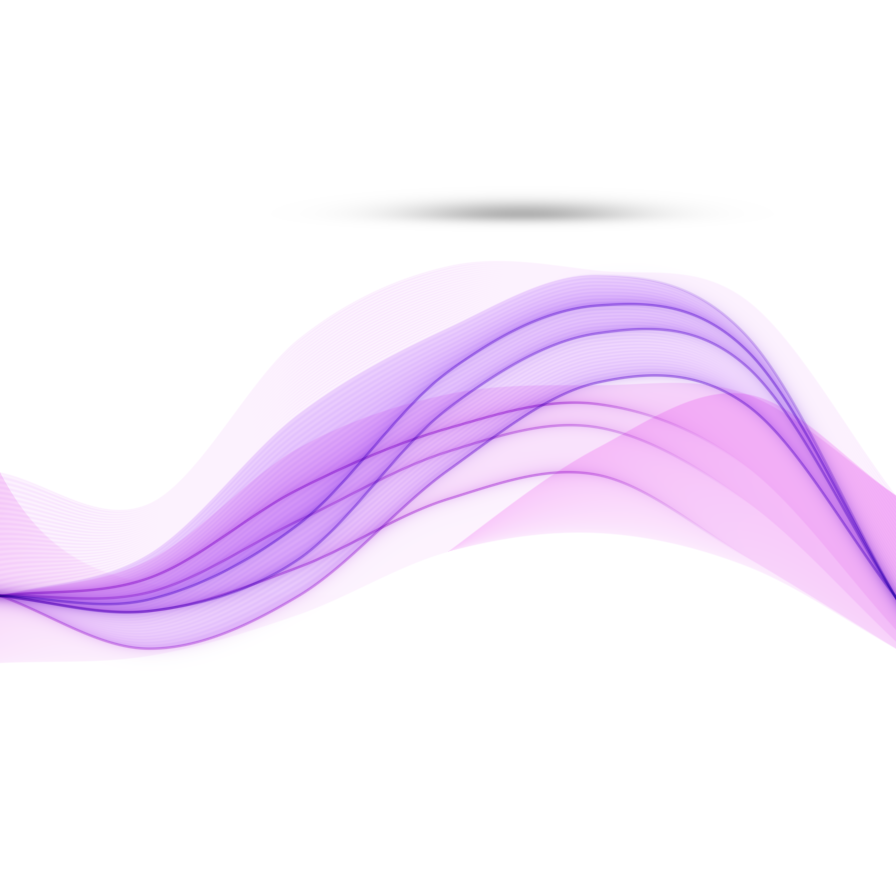
A WebGL 1 fragment shader for this background:

```glsl
precision highp float;
// Translucent violet and pink ribbons sweep over white below a soft grey shadow.
// Each edge is a smooth spline over seven even steps; ribbons between two edges
// are multiplied together, then fine threads and dark edge lines are added.
uniform vec2 u_resolution;

vec2 uv;
float pixel;
vec4 weightA, slopeA;   // spline weights and derivatives, knots 0 to 3
vec3 weightB, slopeB;   // the same for knots 4 to 6

// Catmull-Rom kernel
float kernel(float d) {
  d = abs(d);
  if (d < 1.0) return (1.5 * d - 2.5) * d * d + 1.0;
  if (d < 2.0) return ((-0.5 * d + 2.5) * d - 4.0) * d + 2.0;
  return 0.0;
}

// Weights of the seven knots at x, with straight extrapolation at both ends
void splineWeights(float x, out vec4 a, out vec3 b) {
  float s = x * 6.0;
  a = vec4(kernel(s), kernel(s - 1.0), kernel(s - 2.0), kernel(s - 3.0));
  b = vec3(kernel(s - 4.0), kernel(s - 5.0), kernel(s - 6.0));
  a.xy += kernel(s + 1.0) * vec2(2.0, -1.0);
  b.zy += kernel(s - 7.0) * vec2(2.0, -1.0);
}

// Height of a curve and the length factor of its slope
vec2 curve(vec4 a, vec3 b) {
  float slope = dot(a, slopeA) + dot(b, slopeB);
  return vec2(dot(a, weightA) + dot(b, weightB), sqrt(1.0 + slope * slope));
}

// Smooth coverage of the area above a curve
float above(vec2 edge) {
  float d = (uv.y - edge.x) / edge.y;
  return smoothstep(-pixel, pixel, d);
}

// Multiplying veil between two curves; strength runs from base to top
vec3 ribbon(vec2 top, vec2 base, vec3 tint, vec2 strength) {
  float gap = max(top.x - base.x, 0.0001);
  float t = clamp((uv.y - base.x) / gap, 0.0, 1.0);
  float cover = above(base) * (1.0 - above(top)) * step(base.x, top.x);
  return mix(vec3(1.0), tint, cover * mix(strength.x, strength.y, sqrt(t)));
}

// Fine parallel threads that fade where they grow too dense to resolve
float threads(vec2 top, vec2 base, float count) {
  float gap = max(top.x - base.x, 0.0001);
  float t = (uv.y - base.x) / gap;
  float inside = smoothstep(0.0, 0.04, t) * (1.0 - smoothstep(0.98, 1.0, t));
  float room = smoothstep(1.5, 3.5, gap / (count * top.y * pixel));
  return inside * room * (0.5 + 0.5 * cos(6.28318 * t * count));
}

// Thin dark line with a faint glow
vec3 inkLine(vec2 edge, vec3 ink, float strength) {
  float d = abs(uv.y - edge.x) / edge.y;
  float core = 1.0 - smoothstep(0.0004, 0.0012 + pixel, d);
  float glow = 0.35 * exp(-d * 170.0);
  return mix(vec3(1.0), ink, strength * min(core * 0.75 + glow, 1.0));
}

void main() {
  uv = gl_FragCoord.xy / u_resolution;
  pixel = 1.0 / min(u_resolution.x, u_resolution.y);
  splineWeights(uv.x, weightA, weightB);
  splineWeights(uv.x + 0.002, slopeA, slopeB);
  slopeA = (slopeA - weightA) / 0.002;
  slopeB = (slopeB - weightB) / 0.002;

  // Outer edges
  vec2 veilTop = curve(vec4(0.473, 0.438, 0.622, 0.703), vec3(0.698, 0.665, 0.447));
  vec2 veilBase = curve(vec4(0.26, 0.268, 0.314, 0.384), vec3(0.405, 0.368, 0.276));
  vec2 silkTop = curve(vec4(0.335, 0.382, 0.538, 0.634), vec3(0.693, 0.625, 0.333));
  vec2 roseTop = curve(vec4(0.335, 0.375, 0.5, 0.56), vec3(0.57, 0.56, 0.447));
  vec2 wingTop = curve(vec4(0.1, 0.15, 0.25, 0.384), vec3(0.5, 0.56, 0.447));

  // Lower edges of the violet and rose ribbons
  vec2 violet1 = curve(vec4(0.335, 0.331, 0.415, 0.585), vec3(0.659, 0.609, 0.333));
  vec2 violet2 = curve(vec4(0.335, 0.318, 0.376, 0.544), vec3(0.628, 0.591, 0.333));
  vec2 violet3 = curve(vec4(0.335, 0.276, 0.335, 0.475), vec3(0.573, 0.548, 0.333));
  vec2 rose1 = curve(vec4(0.335, 0.355, 0.454, 0.522), vec3(0.549, 0.479, 0.297));
  vec2 rose2 = curve(vec4(0.335, 0.339, 0.419, 0.496), vec3(0.523, 0.44, 0.284));
  vec2 rose3 = curve(vec4(0.335, 0.318, 0.367, 0.443), vec3(0.47, 0.378, 0.276));

  // Ribbons
  vec3 violet = vec3(0.92, 0.82, 0.995);
  vec3 rose = vec3(0.985, 0.91, 0.99);
  vec3 color = ribbon(veilTop, veilBase, vec3(0.987, 0.935, 0.995), vec2(0.7, 0.8));
  color *= ribbon(silkTop, violet1, violet, vec2(1.1, 0.35));
  color *= ribbon(silkTop, violet2, violet, vec2(1.1, 0.25));
  color *= ribbon(silkTop, violet3, violet, vec2(1.1, 0.2));
  color *= ribbon(roseTop, rose1, rose, vec2(1.0, 0.5));
  color *= ribbon(roseTop, rose2, rose, vec2(1.0, 0.5));
  color *= ribbon(roseTop, rose3, rose, vec2(1.1, 0.4));
  color *= ribbon(wingTop, veilBase, vec3(0.985, 0.83, 0.985), vec2(0.1, 1.0));
  vec2 leftTop = vec2(0.335 + 0.138 * exp(-uv.x * 14.0), 1.5);
  color *= ribbon(leftTop, veilBase, vec3(0.98, 0.86, 0.98), vec2(0.2, 1.0) * exp(-uv.x * 9.0));

  // Threads
  color *= 1.0 - vec3(0.015, 0.05, 0.0) * threads(veilTop, silkTop, 24.0);
  color *= 1.0 - vec3(0.03, 0.045, 0.0) * threads(silkTop, violet3, 31.0);

  // Edge lines
  vec3 indigo = vec3(0.62, 0.42, 0.89);
  vec3 magenta = vec3(0.79, 0.5, 0.9);
  float fade = 1.0 - smoothstep(0.6, 0.85, uv.x);
  color *= inkLine(violet1, indigo, 0.8) * inkLine(violet2, indigo, 0.75);
  color *= inkLine(violet3, mix(magenta, indigo, smoothstep(0.35, 0.6, uv.x)), 0.8);
  color *= inkLine(rose1, magenta, fade) * inkLine(rose2, magenta, 0.8 * fade);
  color *= inkLine(rose3, magenta, 0.9 * fade);
  color *= inkLine(silkTop, indigo, 0.5 * smoothstep(0.6, 0.9, uv.x));

  // Soft shadow above the ribbons
  vec2 s = (uv - vec2(0.583, 0.761)) / vec2(0.125, uv.y > 0.761 ? 0.014 : 0.009);
  color *= 1.0 - 0.3 * exp(-dot(s, s));

  gl_FragColor = vec4(color, 1.0);
}
```
